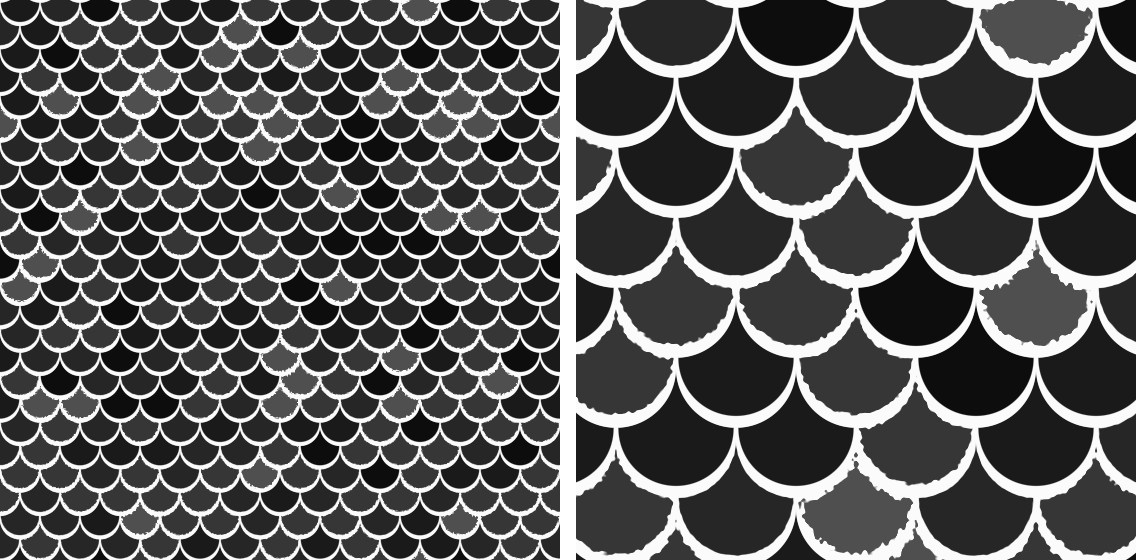
Left, the full canvas; right, a detail of the centre.
Reproduce this pattern procedurally as a Shadertoy shader.

```glsl
// Overlapping fish-scale rows in mixed dark greys with white crescent rims.

const float COLUMNS = 14.0;
const float ROWS = 24.0;
const float GRAIN_CELLS = 384.0;
const float ROW_STEP = COLUMNS / ROWS;  // lengths are in scale widths
const float FIRST_CENTRE = 0.436;
const float OUTER_RADIUS = 0.5;
const float INNER_RADIUS = 0.48;
const float INNER_LIFT = 0.078;         // raises the dark disc, thickening the lower rim
const float RIM_WHITE = 0.985;

// Integer hash of a non-negative cell, result in 0..1
float hash(vec2 cell, uint seed) {
    uvec2 c = uvec2(cell);
    uint n = c.x * 1597u + c.y * 51749u + seed * 7919u;
    n = (n ^ (n >> 15)) * 73244475u;
    n = (n ^ (n >> 16)) * 73244475u;
    n ^= n >> 15;
    return float(n & 65535u) / 65535.0;
}

// Value noise that wraps after a whole number of cells
float wrappedNoise(vec2 p, float period) {
    vec2 i = floor(p);
    vec2 f = smoothstep(0.0, 1.0, p - i);
    vec2 a = mod(i, period);
    vec2 b = mod(i + 1.0, period);
    float low = mix(hash(a, 1u), hash(vec2(b.x, a.y), 1u), f.x);
    float high = mix(hash(vec2(a.x, b.y), 1u), hash(b, 1u), f.x);
    return mix(low, high, f.y);
}

// One of five greys, chosen per scale
float scaleTone(vec2 id) {
    float pick = hash(mod(id, vec2(COLUMNS, ROWS)), 5u);
    float tone = 0.05;
    tone += 0.05 * step(0.12, pick);
    tone += 0.05 * step(0.38, pick);
    tone += 0.06 * step(0.64, pick);
    return tone + 0.10 * step(0.88, pick);
}

// Position relative to the nearest scale centre of a row (xy), and its column (z)
vec3 locateScale(vec2 p, float row) {
    float stagger = 0.5 * mod(row, 2.0);
    float column = floor(p.x - stagger + 0.5);
    vec2 centre = vec2(column + stagger, row * ROW_STEP + FIRST_CENTRE);
    return vec3(p - centre, column);
}

// Dark body with a white rim; lighter scales get a wider, ragged rim
float shadeScale(vec2 q, float tone, float gapAbove, float grain, float aa) {
    float body = length(vec2(q.x, min(q.y - INNER_LIFT, 0.0))) - INNER_RADIUS;
    float lightness = smoothstep(0.1, 0.31, tone);
    float bleed = lightness * (0.022 + 0.06 * (grain - 0.5));
    float rim = max(body, -gapAbove) + bleed;
    return mix(tone, RIM_WHITE, smoothstep(-aa, aa, rim));
}

void mainImage(out vec4 fragColor, in vec2 fragCoord) {
    vec2 uv = fragCoord / iResolution.xy;
    vec2 p = uv * COLUMNS;
    float aa = 0.8 * COLUMNS / min(iResolution.x, iResolution.y);
    float grain = wrappedNoise(uv * GRAIN_CELLS, GRAIN_CELLS);

    // Only two rows can reach a point; the upper one lies on top
    float row = floor((p.y - FIRST_CENTRE) / ROW_STEP);
    vec3 lower = locateScale(p, row);
    vec3 upper = locateScale(p, row + 1.0);
    float upperEdge = length(upper.xy) - OUTER_RADIUS;

    float lowerTone = scaleTone(vec2(lower.z, row));
    float upperTone = scaleTone(vec2(upper.z, row + 1.0));
    float lowerShade = shadeScale(lower.xy, lowerTone, upperEdge, grain, aa);
    float upperShade = shadeScale(upper.xy, upperTone, 1.0, grain, aa);

    float shade = mix(upperShade, lowerShade, smoothstep(-aa, aa, upperEdge));
    fragColor = vec4(vec3(shade), 1.0);
}
```
